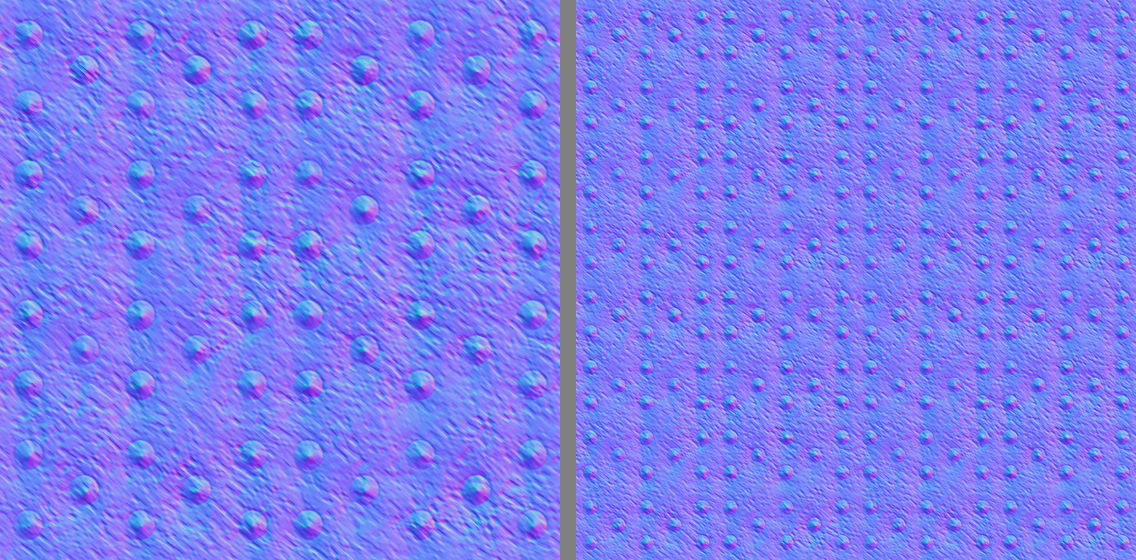
Left, the tile; right, the same tile 2 across and 2 down.
Write a Shadertoy shader that draws this texture map.

```glsl
#define COLUMNS 10.0
#define STUD_RADIUS 0.0265
#define STUD_SLOPE 0.32
#define TIP_SLOPE 0.26
#define GROOVE_DEPTH 0.0013
#define GROOVE_WIDTH 0.0028
#define DENT_DEPTH 0.0125
#define DENT_SIZE vec2(0.043, 0.06)
#define DENT_SHIFT vec2(-0.017, -0.022)
#define GRAIN_HEIGHT 0.0034
#define GRAIN_WARP 0.007
#define SAMPLE_STEP 0.001

float hash(vec2 p) {
    return fract(sin(dot(p, vec2(127.1, 311.7))) * 43758.5453);
}

// Hash of a lattice cell, wrapped so that whole steps in uv return the same cell
float wrappedHash(vec2 cell, mat2 lattice) {
    vec2 turns = floor(inverse(lattice) * cell + 2e-5);
    return hash(round(cell - lattice * turns));
}

// Value noise on an integer lattice, which may be skewed and stretched
float noise(vec2 uv, mat2 lattice) {
    vec2 p = lattice * uv;
    vec2 cell = floor(p);
    vec2 f = p - cell;
    f = f * f * f * (f * (f * 6.0 - 15.0) + 10.0);
    float a = wrappedHash(cell, lattice);
    float b = wrappedHash(cell + vec2(1, 0), lattice);
    float c = wrappedHash(cell + vec2(0, 1), lattice);
    float d = wrappedHash(cell + vec2(1, 1), lattice);
    return mix(mix(a, b, f.x), mix(c, d, f.x), f.y);
}

// Cone that steepens to its tip, with a groove around its upper right rim
float studHeight(vec2 p) {
    float dist = length(p);
    vec2 q = p - vec2(0.002, -0.002) * max(1.0 - dist / STUD_RADIUS, 0.0);
    float inside = STUD_RADIUS - sqrt(dot(q, q) + 6e-6);
    float cone = 0.5 * (inside + sqrt(inside * inside + 4e-6));
    float steep = max(inside, 0.0);
    float ring = (dist - STUD_RADIUS) / GROOVE_WIDTH;
    float facing = clamp(0.55 + 0.45 * dot(p, vec2(0.7)) / STUD_RADIUS, 0.0, 1.0);
    return STUD_SLOPE * cone + TIP_SLOPE * steep * steep / STUD_RADIUS
         - GROOVE_DEPTH * facing * exp(-ring * ring);
}

// Studs in dense and sparse columns, each above a wide soft dent
float studField(vec2 uv) {
    float height = 0.0;
    for (int i = -1; i <= 1; i++) {
        float column = floor(uv.x * COLUMNS) + float(i);
        bool sparse = mod(mod(column, 5.0), 2.0) > 0.5;
        float rows = sparse ? 4.0 : 8.0;
        for (int j = -1; j <= 1; j++) {
            float row = floor(uv.y * rows) + float(j);
            vec2 p = uv - (vec2(column, row) + 0.5) / vec2(COLUMNS, rows);
            float vary = hash(vec2(mod(column, COLUMNS), mod(row, rows)) + 3.0);
            vec2 dent = (p - DENT_SHIFT) / DENT_SIZE;
            height += studHeight(p) * mix(0.88, 1.12, vary);
            height -= DENT_DEPTH * mix(0.8, 1.2, vary) * exp(-dot(dent, dent));
        }
    }
    return height;
}

// Short diagonal wrinkles with creased crests and uneven strength
float grainField(vec2 uv) {
    vec2 warp = vec2(noise(uv, mat2(19, 0, 0, 19)), noise(uv, mat2(22, 0, 0, 22))) - 0.5;
    vec2 p = uv + GRAIN_WARP * warp;
    float strength = mix(0.6, 1.3, noise(uv, mat2(13, 0, 0, 13)));
    float wrinkles = noise(p, mat2(46, 72, -38, 86)) - 0.5;
    float crease = 0.5 - abs(2.0 * wrinkles);
    float fine = noise(p, mat2(80, 130, -70, 150)) - 0.5;
    float swell = noise(uv, mat2(29, 0, 0, 29)) - 0.5;
    return GRAIN_HEIGHT * (strength * (wrinkles + 0.3 * crease + 0.45 * fine) + 0.6 * swell);
}

float surfaceHeight(vec2 uv) {
    return studField(uv) + grainField(uv);
}

void mainImage(out vec4 fragColor, in vec2 fragCoord) {
    vec2 uv = fragCoord / iResolution.xy;

    // Surface slope by finite differences
    float here = surfaceHeight(uv);
    float right = surfaceHeight(uv + vec2(SAMPLE_STEP, 0.0));
    float above = surfaceHeight(uv + vec2(0.0, SAMPLE_STEP));
    vec2 slope = vec2(right - here, above - here) / SAMPLE_STEP;

    // Tangent-space normal packed as colour, with a slight lean
    vec3 normal = normalize(vec3(-slope - vec2(0.03, 0.02), 1.0));
    vec3 color = normal * 0.5 + 0.5;
    color.b *= 0.98;
    fragColor = vec4(color, 1.0);
}
```
